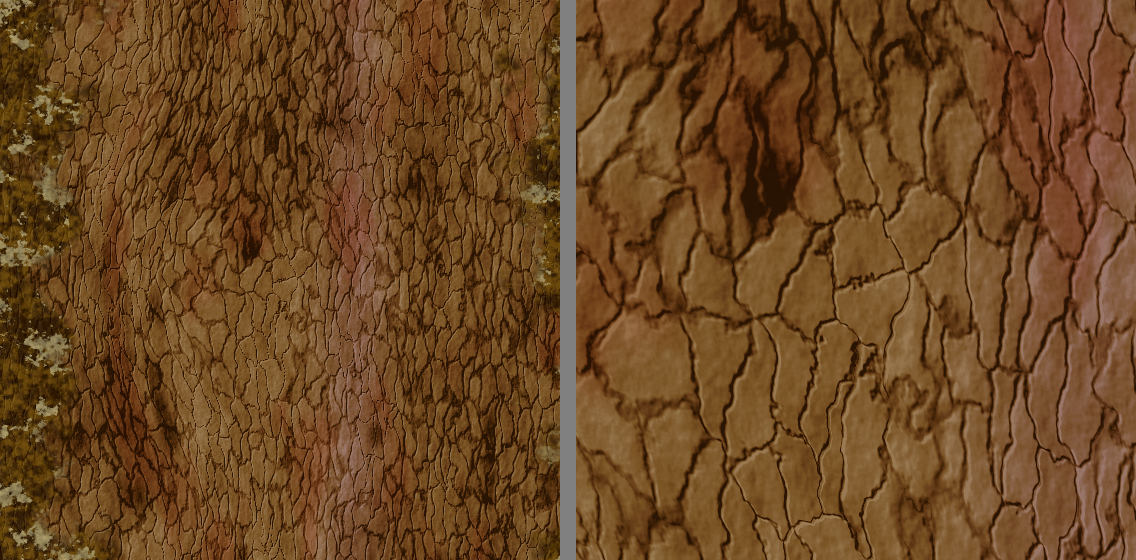
Left: the whole. Right: its middle third, enlarged.
A Shadertoy shader for this texture:

```glsl
#define PLATE_COUNT vec2(50.0, 17.0)
#define PLATE_WARP 1.3
#define CRACK_DEPTH 0.5
#define FIBRE_DEPTH 0.6
#define LIGHT_STEP vec2(-0.0018, 0.0016)
#define RELIEF 0.75
#define LEAN 0.05
#define MOSS_WIDTH 0.13
#define MOSS_DARK vec3(0.16, 0.085, 0.005)
#define MOSS_LIGHT vec3(0.42, 0.29, 0.04)
#define LICHEN vec3(0.62, 0.57, 0.40)

float hash(vec2 p) {
    return fract(sin(dot(p, vec2(127.1, 311.7))) * 43758.5453);
}

float noise(vec2 p) {
    vec2 i = floor(p), f = fract(p);
    f = f * f * (3.0 - 2.0 * f);
    return mix(mix(hash(i), hash(i + vec2(1, 0)), f.x),
               mix(hash(i + vec2(0, 1)), hash(i + vec2(1, 1)), f.x), f.y);
}

float fbm(vec2 p) {
    float sum = 0.0, amp = 0.52;
    for (int i = 0; i < 5; i++) {
        sum += amp * noise(p);
        p = mat2(1.0, 0.15, -0.15, 1.0) * p * 2.03 + 13.7;
        amp *= 0.5;
    }
    return sum;
}

// Bends the bark grain around the swollen part of the trunk
vec2 grainSpace(vec2 uv) {
    float swell = exp(-pow((uv.x - 0.28) / 0.14, 2.0));
    uv.x -= LEAN * swell * cos(6.2832 * uv.y);
    uv.x += 0.035 * (fbm(uv * vec2(5.0, 4.0) + 3.0) - 0.5);
    return uv;
}

// x: distance to the nearest gap, y: random value of the plate
vec2 plates(vec2 p) {
    vec2 cell = floor(p);
    float nearest = 9.0, second = 9.0, id = 0.0;
    for (int y = -1; y <= 1; y++)
    for (int x = -1; x <= 1; x++) {
        vec2 c = cell + vec2(x, y);
        float d = length(c + vec2(hash(c), hash(c + 17.3)) - p);
        if (d < nearest) {
            second = nearest;
            nearest = d;
            id = hash(c + 41.9);
        } else second = min(second, d);
    }
    return vec2(second - nearest, id);
}

float barkHeight(vec2 uv) {
    vec2 p = grainSpace(uv);
    vec2 w = p * vec2(42.0, 24.0);
    vec2 warp = vec2(fbm(w), fbm(w + 31.0)) - 0.5;
    vec2 plate = plates(p * PLATE_COUNT + PLATE_WARP * warp);
    float gap = mix(0.06, 0.42, noise(p * vec2(20.0, 8.0)));
    float fibre = fbm(p * vec2(105.0, 36.0));
    float grit = fbm(uv * vec2(230.0, 180.0));
    return CRACK_DEPTH * smoothstep(0.0, gap, plate.x)
         + FIBRE_DEPTH * fibre + 0.3 * grit + 0.18 * plate.y;
}

vec3 barkColour(float tone) {
    vec3 ramp[6] = vec3[6](
        vec3(0.16, 0.08, 0.01), vec3(0.31, 0.17, 0.04), vec3(0.41, 0.25, 0.10),
        vec3(0.48, 0.33, 0.14), vec3(0.53, 0.39, 0.22), vec3(0.60, 0.48, 0.32));
    float t = clamp(tone, 0.0, 1.0) * 5.0;
    vec3 colour = ramp[0];
    for (int i = 1; i < 6; i++)
        colour = mix(colour, ramp[i], clamp(t - float(i - 1), 0.0, 1.0));
    return colour;
}

void mainImage(out vec4 fragColor, in vec2 fragCoord) {
    vec2 uv = fragCoord / iResolution.xy;
    vec2 grain = grainSpace(uv);

    // Relief lit from the upper left
    float height = barkHeight(uv);
    float slope = height - barkHeight(uv + LIGHT_STEP);
    float broad = fbm(grain * vec2(9.0, 4.0) + 7.0) - 0.5;
    float hollow = smoothstep(0.8, 1.0, noise(grain * vec2(24.0, 9.0) + 5.0));
    float tone = 0.48 + 0.8 * (height - 0.92) + RELIEF * slope
               + 0.7 * broad - 0.4 * hollow;
    vec3 colour = barkColour(tone);

    // Rosy band and rust stains
    float rosy = exp(-pow((grain.x - 0.63) / 0.06, 2.0));
    float rust = smoothstep(0.5, 0.72, fbm(grain * vec2(13.0, 5.0) + 23.0));
    colour *= mix(vec3(1.0), vec3(1.0, 0.96, 1.3), rosy);
    colour *= mix(vec3(1.0), vec3(0.98, 0.83, 0.78), rust);

    // Moss along both sides
    float ragged = 0.32 * (fbm(uv * 10.0 + 2.0) - 0.5);
    float rightWidth = 0.01 + 0.07 * exp(-pow((uv.y - 0.79) / 0.13, 2.0));
    float side = max(MOSS_WIDTH - uv.x, uv.x - 1.0 + rightWidth);
    float moss = smoothstep(-0.03, 0.04, side + ragged);
    float tuft = fbm(uv * 110.0) + 0.5 * (fbm(uv * 24.0 + 9.0) - 0.5);
    vec3 mossColour = mix(MOSS_DARK, MOSS_LIGHT, smoothstep(0.25, 0.8, tuft));
    colour = mix(colour, mossColour + 0.12 * slope, 0.88 * moss);

    // Crumbly pale lichen on the moss
    float crumbs = fbm(uv * 150.0 + 50.0);
    float patches = 0.68 * fbm(uv * 26.0 + 70.0) + 0.32 * crumbs;
    float lichen = moss * smoothstep(0.56, 0.63, patches);
    colour = mix(colour, LICHEN * (0.5 + 0.85 * crumbs), 0.85 * lichen);

    fragColor = vec4(clamp(colour, 0.0, 1.0), 1.0);
}
```
